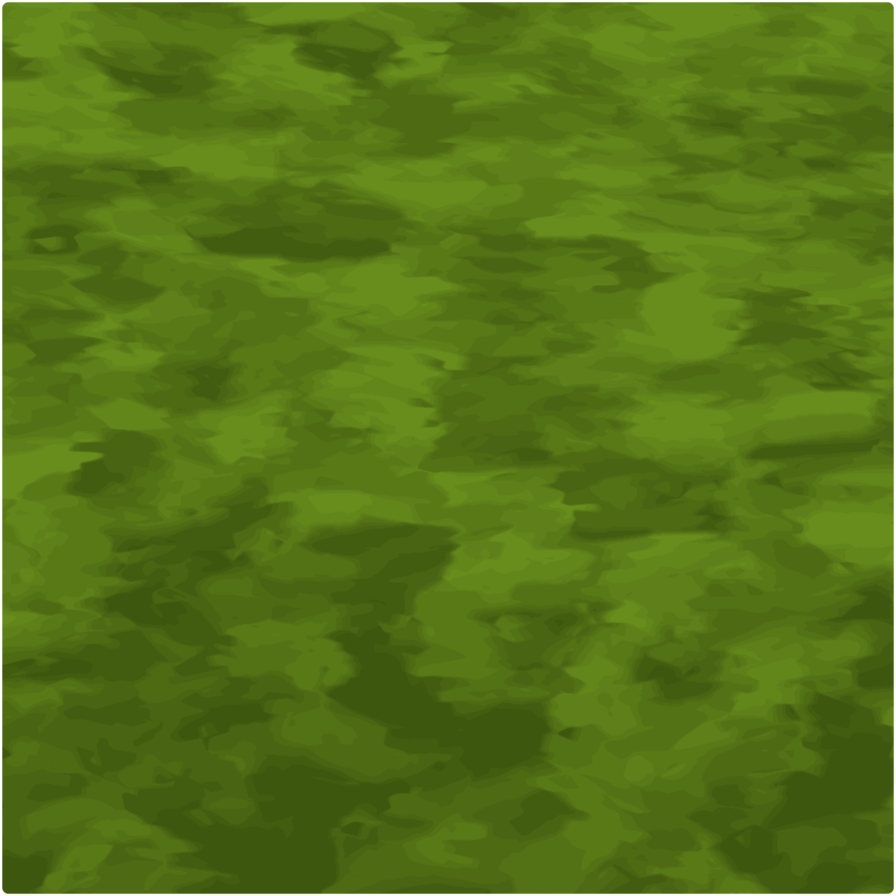
Give the GLSL for this pattern, as a three.js fragment shader.

```glsl
// Mottled grass: flat, ragged patches of green, darker toward the bottom.
// Layers of soft cellular noise are stretched sideways, warped, added to a
// vertical shade and cut into flat tones; a thin pale rim frames the field.
varying vec2 vUv;

const vec3 DARK_GREEN  = vec3(0.243, 0.340, 0.055);
const vec3 LIGHT_GREEN = vec3(0.410, 0.553, 0.112);
const vec3 RIM_COLOR   = vec3(1.0, 1.0, 0.99);

const float TONE_STEPS    = 9.0;              // flat tones from dark to light
const float SHADE_BOTTOM  = 0.19;             // mean tone at the lower edge
const float SHADE_TOP     = 0.65;             // mean tone of the upper half
const vec2  PATCH_CELLS   = vec2(10.0, 16.0); // cells across and up
const vec2  FLECK_CELLS   = vec2(21.0, 36.0);
const vec2  RAGGED_CELLS  = vec2(28.0, 72.0);
const float PATCH_WEIGHT  = 0.72;
const float FLECK_WEIGHT  = 0.40;
const float RAGGED_AMOUNT = 0.050;            // sideways tearing of edges
const float CELL_SHARPNESS = 10.0;
const float RIM_WIDTH     = 0.0025;
const float CORNER_RADIUS = 0.007;
const float EDGE_SOFTNESS = 0.001;
const float SAMPLE_OFFSET = 0.0005;

vec3 hash3(vec2 cell) {
  vec3 q = vec3(dot(cell, vec2(127.1, 311.7)),
                dot(cell, vec2(269.5, 183.3)),
                dot(cell, vec2(419.2, 371.9)));
  return fract(sin(q) * 43758.55);
}

// Soft cellular noise: random cell tones blended by distance, centred on 0.
float cellNoise(vec2 p) {
  vec2 cell = floor(p);
  vec2 local = p - cell;
  float toneSum = 0.0;
  float weightSum = 0.0;
  for (int j = -1; j <= 1; j++) {
    for (int i = -1; i <= 1; i++) {
      vec2 offset = vec2(float(i), float(j));
      vec3 random = hash3(cell + offset);
      vec2 d = offset + random.xy - local;
      float weight = exp(-CELL_SHARPNESS * dot(d, d));
      toneSum += weight * random.z;
      weightSum += weight;
    }
  }
  return toneSum / max(weightSum, 1e-6) - 0.5;
}

// Tightens rows toward the top, tilts them there and frays the outlines.
vec2 warpGround(vec2 uv) {
  vec2 p = uv;
  p.y = uv.y * (0.80 + 0.32 * uv.y);
  p.y += 0.14 * uv.x * smoothstep(0.45, 1.0, uv.y);
  p.y += 0.006 * sin(uv.x * 23.0 + 4.0 * sin(uv.y * 9.0));
  p.x += 0.012 * sin(uv.y * 31.0 + 3.0 * sin(uv.x * 7.0));
  float fray = cellNoise(p * RAGGED_CELLS + 31.0);
  p += RAGGED_AMOUNT * fray * vec2(1.0, 0.16);
  return p;
}

vec3 grassColor(vec2 uv) {
  vec2 p = warpGround(uv);
  float tone = mix(SHADE_BOTTOM, SHADE_TOP, smoothstep(-0.1, 0.6, uv.y));
  tone += PATCH_WEIGHT * cellNoise(p * PATCH_CELLS);
  tone += FLECK_WEIGHT * cellNoise(p * FLECK_CELLS + 17.0);
  float level = floor(clamp(tone, 0.0, 0.999) * TONE_STEPS);
  return mix(DARK_GREEN, LIGHT_GREEN, level / (TONE_STEPS - 1.0));
}

// Signed distance to the rounded square inside the rim.
float fieldDistance(vec2 uv) {
  float inset = 0.5 - RIM_WIDTH - CORNER_RADIUS;
  vec2 q = abs(uv - 0.5) - inset;
  return length(max(q, 0.0)) + min(max(q.x, q.y), 0.0) - CORNER_RADIUS;
}

void main() {
  // Four samples smooth the borders between flat tones.
  vec3 color = vec3(0.0);
  for (int j = 0; j < 2; j++) {
    for (int i = 0; i < 2; i++) {
      vec2 corner = vec2(float(i), float(j)) * 2.0 - 1.0;
      color += 0.25 * grassColor(vUv + corner * SAMPLE_OFFSET);
    }
  }
  float rim = smoothstep(-EDGE_SOFTNESS, EDGE_SOFTNESS, fieldDistance(vUv));
  gl_FragColor = vec4(mix(color, RIM_COLOR, rim), 1.0);
}
```
